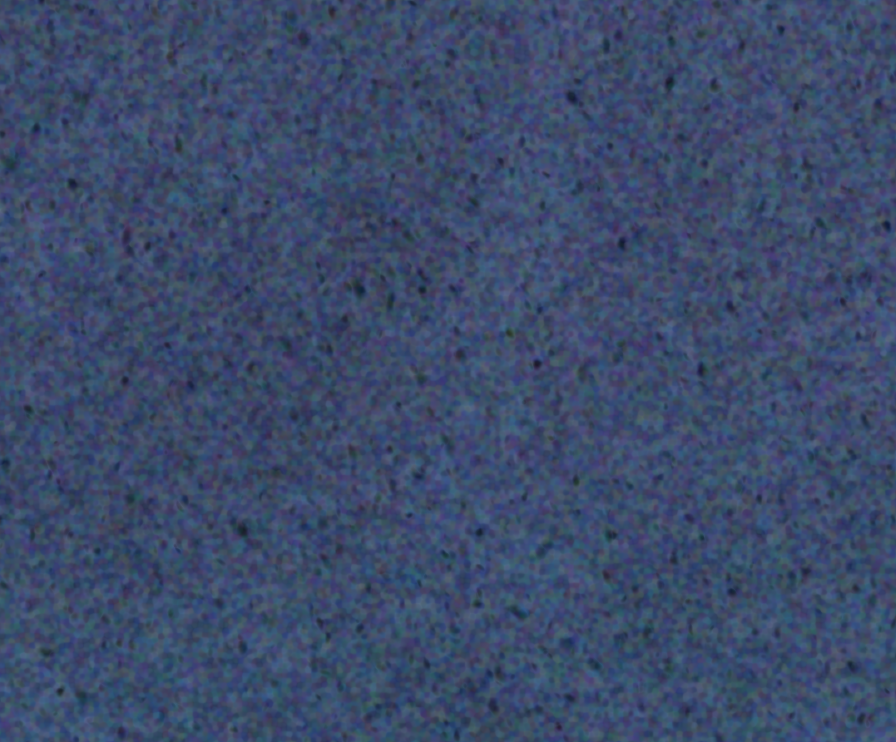
A Shadertoy shader for this texture:

```glsl
vec3 hash3(vec2 p) {
    vec3 q = fract(p.xyx * vec3(0.1031, 0.1030, 0.0973));
    q += dot(q, q.yxz + 33.33);
    return fract((q.xxy + q.yzz) * q.zyx);
}

// Cellular grain: each jittered cell spreads a soft blob of random colour
vec3 grain(vec2 p) {
    vec2 cell = floor(p);
    vec3 sum = vec3(0.0);
    float power = 0.0;
    for (int y = -1; y <= 1; y++)
    for (int x = -1; x <= 1; x++) {
        vec2 id = cell + vec2(x, y);
        vec2 d = p - id - 0.2 - 0.6 * hash3(id + 71.0).xy;
        float w = exp(-3.0 * dot(d, d));
        sum += w * (hash3(id + 13.0) - 0.5);
        power += w * w;
    }
    return sum / sqrt(power);
}

// Scattered oval pits, mostly upright with the top leaning left
float pits(vec2 uv, float scale, float radius, float share) {
    vec2 p = uv * scale, cell = floor(p);
    float depth = 0.0;
    for (int y = -1; y <= 1; y++)
    for (int x = -1; x <= 1; x++) {
        vec2 id = cell + vec2(x, y);
        vec3 place = hash3(id + scale), form = hash3(id + scale + 57.0);
        vec2 d = (p - id - place.xy) / scale;
        float lean = 0.3 + 1.3 * (form.x - 0.5);
        vec2 axis = vec2(-sin(lean), cos(lean));
        float along = dot(d, axis) / mix(1.1, 2.1, form.y);
        float across = dot(d, vec2(axis.y, -axis.x));
        float size = radius * mix(0.65, 1.2, form.z);
        float oval = smoothstep(1.5, 0.2, length(vec2(along, across)) / size);
        float strength = mix(0.45, 1.0, fract(form.z * 7.3 + form.x));
        depth = max(depth, oval * strength * step(place.z, share));
    }
    return depth;
}

float allPits(vec2 uv) {
    float large = pits(uv, 15.0, 0.0062, 0.5);
    float medium = 0.7 * pits(uv, 25.0, 0.0047, 0.5);
    float small = 0.4 * pits(uv, 42.0, 0.0038, 0.5);
    return max(large, max(medium, small));
}

// Broad uneven light with a pale leaning band
float broadLight(vec2 uv) {
    float waves = sin(uv.x * 8.0 + 1.5 * sin(uv.y * 4.0) + 1.0)
                + sin(uv.y * 9.0 - uv.x * 5.0 + 2.0)
                + 0.6 * sin(uv.x * 17.0 + uv.y * 11.0);
    float offset = (uv.x - 0.63 - 0.24 * (uv.y - 0.4)) / 0.06;
    float band = exp(-offset * offset) * smoothstep(0.25, 0.55, uv.y);
    return 0.022 * waves + 0.09 * band + 0.05 * smoothstep(0.8, 1.1, uv.x);
}

void mainImage(out vec4 fragColor, in vec2 fragCoord) {
    vec2 uv = fragCoord / iResolution.y;
    vec3 fine = grain(uv * 150.0);
    vec3 coarse = grain(uv * 62.0 + 40.0);

    // Blue ground, slightly greener toward the bottom
    vec3 color = mix(vec3(0.228, 0.304, 0.423), vec3(0.240, 0.291, 0.418), smoothstep(0.0, 0.6, uv.y));
    color *= 1.0 + broadLight(uv);

    // Pits with ragged edges and a faint lit rim
    vec2 ragged = uv + 0.0045 * coarse.xy + 0.002 * fine.xy;
    float pit = allPits(ragged);
    float rim = max(allPits(ragged + vec2(0.007, -0.006)) - pit, 0.0);
    color = mix(color, vec3(0.09, 0.135, 0.19), 0.85 * pit);
    color += 0.035 * rim;

    // Colour speckle over everything
    color += fine * vec3(0.085, 0.080, 0.095) + 0.035 * fine.g;
    color += coarse * vec3(0.03, 0.025, 0.03) + 0.03 * coarse.b;

    fragColor = vec4(clamp(color, 0.0, 1.0), 1.0);
}
```
